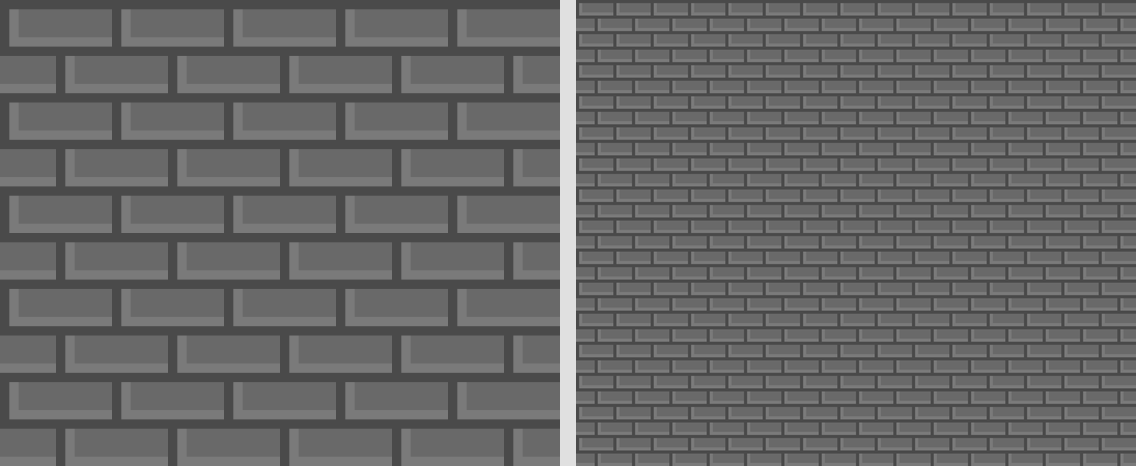
Left: one tile. Right: repeated 3 by 3.
Give the GLSL for this texture, as a Shadertoy shader.

```glsl
// Grey brick wall in running bond: 5 bricks across, 10 courses down.
// The canvas is a 60 x 50 grid of units; each brick cell is 12 x 5 units with
// one-unit mortar joints and a one-unit light bevel on its left and bottom.

// Coverage of a half-plane from its signed distance (positive inside),
// smoothed over one pixel; both axes at once.
vec2 coverage(vec2 inside, vec2 pixel) {
    return clamp(inside / pixel + 0.5, 0.0, 1.0);
}

void mainImage(out vec4 fragColor, in vec2 fragCoord) {
    const vec3 mortar = vec3(0.29);
    const vec3 face = vec3(0.41);
    const vec3 bevel = vec3(0.48);

    // Grid units, y measured downward; cell borders run mid-joint
    vec2 uv = fragCoord / iResolution.xy;
    vec2 pixel = vec2(60.0, 50.0) / iResolution.xy;
    vec2 p = vec2(uv.x, 1.0 - uv.y) * vec2(60.0, 50.0) - 0.5;

    // Every second course shifts by half a brick
    float course = floor(p.y / 5.0);
    p.x += 6.0 * mod(course, 2.0);
    vec2 cell = mod(p, vec2(12.0, 5.0)) - vec2(6.0, 2.5);

    // Brick outline, then the face bounded by the bevel's two inner edges
    vec2 brick = coverage(vec2(5.5, 2.0) - abs(cell), pixel);
    vec2 inner = coverage(vec2(cell.x + 4.5, 1.0 - cell.y), pixel);

    vec3 brickColor = mix(bevel, face, inner.x * inner.y);
    fragColor = vec4(mix(mortar, brickColor, brick.x * brick.y), 1.0);
}
```
